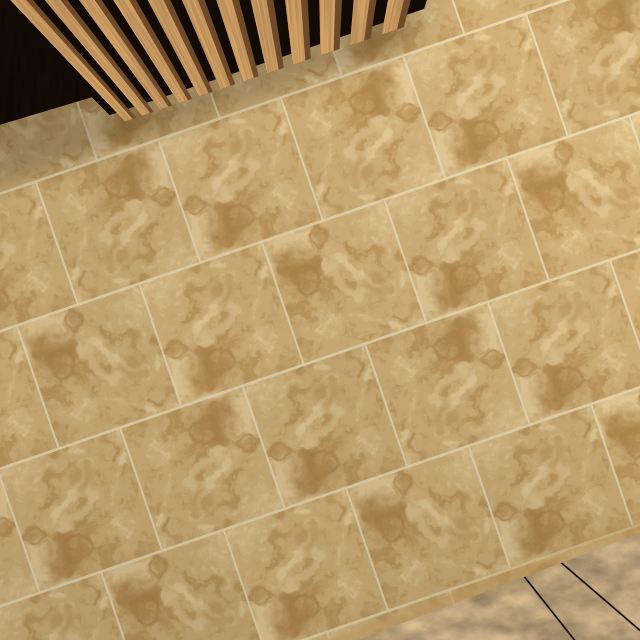
Write a WebGL 1 fragment shader that draws this texture.

```glsl
precision highp float;
// Cream marble floor tiles in a tilted running bond, with a slatted wood panel and planks at the corners.
uniform vec2 u_resolution;

const vec3 LIGHT = vec3(0.85, 0.75, 0.56);
const vec3 MID = vec3(0.78, 0.66, 0.45);
const vec3 DARK = vec3(0.71, 0.57, 0.35);
const vec3 STAIN = vec3(0.65, 0.49, 0.27);
const vec3 GROUT = vec3(0.87, 0.81, 0.67);
const vec3 BLACK = vec3(0.07, 0.04, 0.02);
const vec3 BROWN = vec3(0.43, 0.29, 0.16);
const vec3 OAK = vec3(0.77, 0.59, 0.37);
const vec3 PLANK = vec3(0.73, 0.63, 0.48);
const vec2 TILE = vec2(0.2023, 0.2033);
const vec2 JOINT = vec2(0.4089, 0.6224);
const float TILT = 0.3299;

float hash(vec2 p) {
  vec3 q = fract(vec3(p.xyx) * 0.1031);
  q += dot(q, q.yzx + 33.33);
  return fract((q.x + q.y) * q.z);
}

float noise(vec2 p) {
  vec2 i = floor(p), f = fract(p);
  f = f * f * (3.0 - 2.0 * f);
  return mix(mix(hash(i), hash(i + vec2(1, 0)), f.x),
             mix(hash(i + vec2(0, 1)), hash(i + vec2(1, 1)), f.x), f.y);
}

float fbm(vec2 p) {
  float sum = 0.0, amp = 0.5;
  for (int i = 0; i < 5; i++) {
    sum += amp * noise(p);
    p = mat2(1.6, 1.2, -1.2, 1.6) * p + 7.3;
    amp *= 0.5;
  }
  return sum;
}

float edge(float d, float px) { return smoothstep(-0.7 * px, 0.7 * px, d); }

float segment(vec2 p, vec2 a, vec2 b) {
  vec2 d = b - a;
  return length(p - a - d * clamp(dot(p - a, d) / dot(d, d), 0.0, 1.0));
}

float blob(vec2 p, vec2 center, float radius) {
  return 1.0 - smoothstep(radius * 0.55, radius, length(p - center));
}

float ring(vec2 p, vec2 center, float radius) {
  return 1.0 - smoothstep(0.0, 0.026, abs(length(p - center) - radius));
}

// One marble print in unit tile coordinates
vec3 marble(vec2 p) {
  vec2 warp = vec2(fbm(p * 6.0 + 3.0), fbm(p * 6.0 + 19.0)) - 0.48;
  vec2 q = p + warp * 0.22;
  vec2 diagonal = vec2(p.x + p.y, (p.y - p.x) * 1.9);
  float tone = 0.53 + 2.0 * (fbm(diagonal * 2.6 + warp * 2.5 + 11.0) - 0.48);
  tone += 0.5 * (fbm(p * 13.0 + warp * 3.0) - 0.48);
  vec3 color = mix(DARK, MID, smoothstep(0.05, 0.45, tone));
  color = mix(color, LIGHT, smoothstep(0.52, 1.05, tone));
  float stain = max(blob(q, vec2(0.28, 0.22), 0.21), 0.8 * blob(q, vec2(0.13, 0.39), 0.13));
  stain = max(stain, 0.6 * blob(q, vec2(0.58, 0.74), 0.13));
  color = mix(color, STAIN, stain * (0.3 + 0.55 * noise(p * 11.0 + warp * 6.0)));
  float loops = max(ring(q, vec2(0.1, 0.42), 0.075), ring(q, vec2(0.41, 0.25), 0.08));
  color = mix(color, STAIN, 0.5 * loops);
  float vein = 1.0 - smoothstep(0.008, 0.05, segment(q, vec2(0.33, 0.4), vec2(0.65, 0.6)));
  return mix(color, LIGHT, 0.65 * vein);
}

// Running bond; neighbours carry the same print turned
vec3 tiledFloor(vec2 uv, float px) {
  float c = cos(TILT), s = sin(TILT);
  vec2 p = mat2(c, -s, s, c) * (uv - JOINT) / TILE;
  float oddRow = mod(floor(p.y), 2.0);
  p.x += 0.5 * (1.0 - oddRow);
  vec2 id = floor(p), f = fract(p);
  float oddColumn = mod(id.x, 2.0);
  vec2 turned = oddRow > 0.5 ? vec2(1.0 - f.y, f.x) : 1.0 - f;
  bool upright = abs(oddRow - oddColumn) < 0.5;
  vec3 color = marble(upright ? f : turned) * (0.985 + 0.03 * hash(id + 40.0));
  vec2 gap = min(f, 1.0 - f) * TILE;
  float grout = max(edge(0.0016 - gap.x, px), edge(0.0021 - gap.y, px));
  return mix(color, GROUT, 0.9 * grout);
}

// Slats fan out from a vanishing point; dark cabinet on the left
vec3 addPanel(vec3 color, vec2 uv, float px) {
  float depth = max(uv.y - 0.479, 0.2);
  float s = ((uv.x - 0.508) / depth + 0.905) / 0.103 + 0.5;
  float spx = px / (depth * 0.103), f = fract(s);
  float wall = uv.y - 0.807 - 0.338 * (uv.x - 0.186);
  float across = edge(s + 0.3, spx) * edge(12.25 - s, spx);
  color *= 1.0 - 0.22 * smoothstep(-0.07, 0.0, wall) * smoothstep(13.5, 11.0, s);
  float cabinet = edge(uv.y - 0.805 - 0.3 * uv.x, px) * edge(-0.1 - s, spx);
  color = mix(color, BLACK * (0.8 + 0.4 * noise(uv * vec2(200.0, 30.0))), cabinet);
  color = mix(color, BLACK, across * edge(wall - 0.018, px));
  float inside = edge(s, spx) * edge(12.0 - s, spx) * edge(wall, px);
  float grain = 0.9 + 0.2 * noise(vec2(s * 22.0, uv.y * 14.0));
  color = mix(color, BROWN, inside * edge(f - 0.12, spx) * edge(0.78 - f, spx));
  return mix(color, OAK * grain, inside * edge(f - 0.12, spx) * edge(0.58 - f, spx));
}

// Weathered planks with dark seams
vec3 addPlanks(vec3 color, vec2 uv, float px) {
  float d = 0.38 * (uv.x - 0.56) - uv.y;
  color = mix(color, DARK, 0.55 * smoothstep(-0.03, -0.012, d));
  vec3 wood = PLANK * (0.72 + 0.55 * fbm(uv * vec2(28.0, 48.0)));
  float seam = min(segment(uv, vec2(0.82, 0.098), vec2(0.9, -0.003)),
                   segment(uv, vec2(0.872, 0.125), vec2(1.0, 0.015)));
  wood = mix(wood, BLACK, edge(0.0013 - seam, px));
  return mix(color, wood, edge(d, px));
}

void main() {
  vec2 uv = gl_FragCoord.xy / u_resolution;
  float px = 1.0 / min(u_resolution.x, u_resolution.y);
  vec3 color = tiledFloor(uv, px);
  color *= 0.98 + 0.09 * smoothstep(0.9, 1.9, uv.x + uv.y) - 0.05 * smoothstep(0.4, 0.0, uv.y);
  color = addPanel(color, uv, px);
  gl_FragColor = vec4(addPlanks(color, uv, px), 1.0);
}
```
